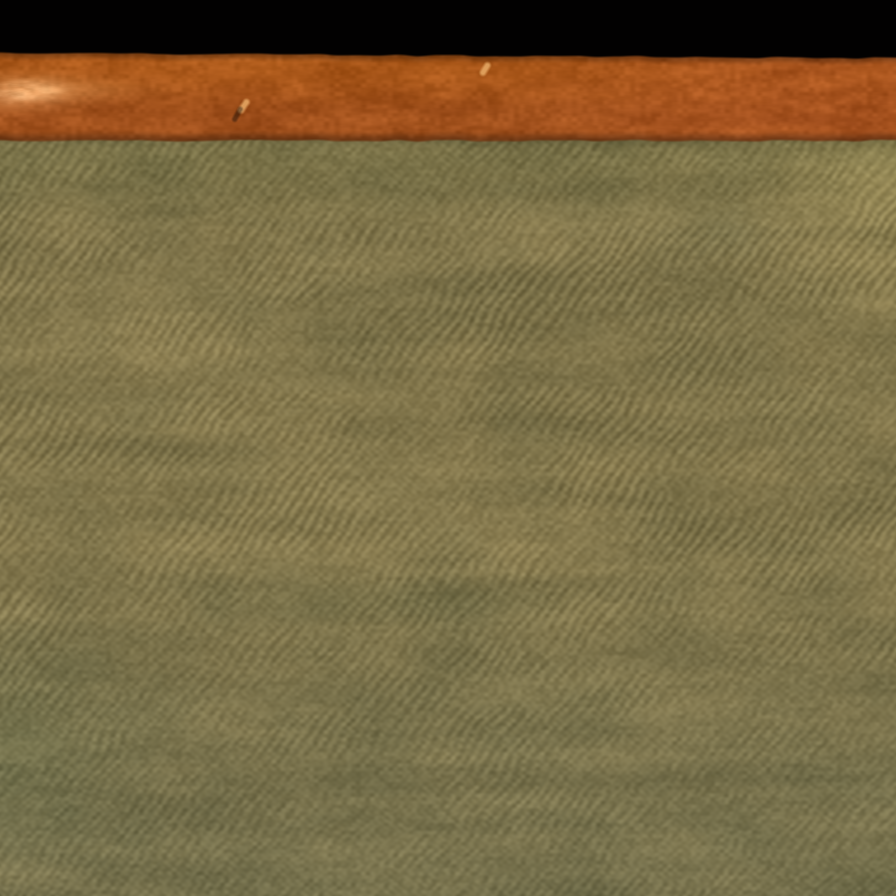
Give the GLSL for this texture, as a Shadertoy shader.

```glsl
float hash(vec2 p) {
    vec3 q = fract(p.xyx * 0.1031);
    q += dot(q, q.yzx + 33.33);
    return fract((q.x + q.y) * q.z);
}

float noise(vec2 p) {
    vec2 cell = floor(p), f = fract(p);
    f = f * f * (3.0 - 2.0 * f);
    return mix(mix(hash(cell), hash(cell + vec2(1, 0)), f.x),
               mix(hash(cell + vec2(0, 1)), hash(cell + vec2(1, 1)), f.x), f.y);
}

float fbm(vec2 p) {
    float sum = 0.0, weight = 0.5;
    for (int i = 0; i < 4; i++) {
        sum += weight * noise(p);
        p = p * 2.03 + 17.0;
        weight *= 0.5;
    }
    return sum / 0.9375;
}

float glow(vec2 p, vec2 center, vec2 radius) {
    vec2 d = (p - center) / radius;
    return exp(-dot(d, d));
}

// Soft capsule from a to b
float fleck(vec2 p, vec2 a, vec2 b, float radius) {
    vec2 pa = p - a, ba = b - a;
    float d = length(pa - ba * clamp(dot(pa, ba) / dot(ba, ba), 0.0, 1.0));
    return 1.0 - smoothstep(radius * 0.3, radius * 1.6, d);
}

vec3 clothColor(vec2 p) {
    // Broad fading across the cloth
    vec3 color = mix(vec3(0.455, 0.435, 0.295), vec3(0.505, 0.46, 0.295), smoothstep(0.0, 0.45, p.y));
    color = mix(color, vec3(0.455, 0.435, 0.27), 0.6 * smoothstep(0.72, 0.85, p.y));
    color += vec3(0.065, 0.055, 0.03) * glow(p, vec2(1.0, 0.79), vec2(0.12, 0.14));
    color -= vec3(0.045, 0.02, 0.01) * glow(p, vec2(0.0, 0.17), vec2(0.12, 0.1));
    color -= vec3(0.045, 0.03, 0.015) * glow(p, vec2(0.81, 0.74), vec2(0.05, 0.03));
    color -= vec3(0.04, 0.025, 0.015) * glow(p, vec2(0.45, 0.33), vec2(0.16, 0.025));

    // Horizontal bands and mottling
    float bands = fbm(p * vec2(5.0, 38.0)) - 0.5;
    float mottling = fbm(p * vec2(12.0, 15.0) + 40.0) - 0.5;
    color += vec3(0.11, 0.095, 0.07) * bands + vec3(0.075, 0.055, 0.035) * mottling;

    // Broken twill ribs leaning to the right
    float bend = noise(p * vec2(24.0, 32.0)) * 5.0 + noise(p * 9.0) * 3.0;
    float ribs = sin(6.2832 * (p.x * 78.0 - p.y * 56.0) + bend);
    float patches = smoothstep(0.25, 0.7, fbm(p * vec2(9.0, 22.0) + 70.0));
    float strength = mix(0.012, 0.045, patches) * mix(0.55, 1.0, smoothstep(0.0, 0.4, p.y));
    color += vec3(1.0, 0.95, 0.75) * ribs * strength;

    // Fine crossing threads
    float grain = noise(p * vec2(190.0, 240.0)) - 0.5;
    float threads = sin(p.y * 690.0 + noise(p * 30.0) * 3.0) * sin(p.x * 610.0);
    return color + vec3(0.07, 0.068, 0.06) * grain + 0.01 * threads;
}

vec3 bandColor(vec2 p, float height) {
    vec3 color = mix(vec3(0.63, 0.315, 0.11), vec3(0.67, 0.345, 0.1), smoothstep(0.2, 0.9, height));
    color = mix(color, vec3(0.67, 0.33, 0.13), smoothstep(0.5, 0.9, p.x) * 0.6);
    color += vec3(0.16, 0.12, 0.08) * (fbm(p * vec2(24.0, 75.0)) - 0.5);
    color += vec3(0.08, 0.06, 0.05) * (noise(p * vec2(170.0, 210.0)) - 0.5);

    // Worn shine on the left and two bright nicks
    float wear = fbm(p * vec2(35.0, 120.0) + 9.0);
    color += vec3(0.3, 0.36, 0.35) * glow(p, vec2(0.02, 0.898), vec2(0.055, 0.015)) * (0.35 + wear);
    color += vec3(0.06, 0.07, 0.06) * glow(p, vec2(0.09, 0.9), vec2(0.07, 0.012));
    float nicks = max(fleck(p, vec2(0.269, 0.877), vec2(0.275, 0.886), 0.0035),
                      fleck(p, vec2(0.539, 0.919), vec2(0.544, 0.927), 0.0035));
    color = mix(color, vec3(0.91, 0.67, 0.4), nicks * 0.85);
    color *= 1.0 - 0.4 * fleck(p, vec2(0.262, 0.867), vec2(0.268, 0.878), 0.003);

    // Rolled edges
    color *= mix(0.68, 1.0, smoothstep(0.0, 0.13, height));
    return color * mix(0.72, 1.0, smoothstep(1.0, 0.9, height));
}

void mainImage(out vec4 fragColor, in vec2 fragCoord) {
    vec2 p = fragCoord / iResolution.xy;
    float soft = max(0.0018, 1.0 / iResolution.y);
    float wobble = (noise(vec2(p.x * 45.0, 3.0)) - 0.5) * 0.002;
    float top = 0.941 - 0.006 * p.x + wobble;
    float seam = 0.843 + wobble;
    float height = (p.y - seam) / (top - seam);

    // Cloth, shaded seam, band and dark backdrop
    vec3 color = clothColor(p);
    color *= 1.0 - 0.12 * exp(-max(seam - p.y, 0.0) / 0.005);
    color = mix(color, bandColor(p, height), smoothstep(-soft, soft, p.y - seam));
    color = mix(color, vec3(0.006, 0.002, 0.005), smoothstep(-soft, soft, p.y - top));
    fragColor = vec4(clamp(color, 0.0, 1.0), 1.0);
}
```
